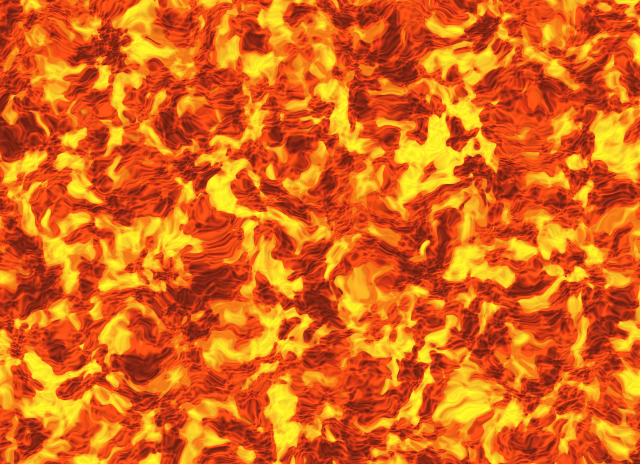
This texture is drawn by a WebGL 2 fragment shader. Its source:

```glsl
#version 300 es
precision highp float;
// Molten lava: yellow-hot channels and pools between crumbling red crust islands.
uniform vec2 u_resolution;
out vec4 fragColor;

vec2 hash2(vec2 p) {
  vec3 q = fract(p.xyx * vec3(0.1031, 0.1030, 0.0973));
  q += dot(q, q.yzx + 33.33);
  return fract((q.xx + q.yz) * q.zy);
}

// Distance to the nearest scattered point, scaled to about zero mean, unit spread
float cells(vec2 p) {
  vec2 cell = floor(p), f = fract(p);
  float nearest = 4.0;
  for (int y = -1; y <= 1; y++) {
    for (int x = -1; x <= 1; x++) {
      vec2 o = vec2(x, y);
      vec2 d = o + hash2(cell + o + 57.0) - f;
      nearest = min(nearest, dot(d, d));
    }
  }
  return (sqrt(nearest) - 0.45) / 0.19;
}

// Layered sines in many directions: zero mean, unit spread
float waves(vec2 p, float freq, float seed) {
  float sum = 0.0;
  for (int i = 0; i < 12; i++) {
    float k = float(i);
    float angle = k * 2.4 + seed;
    float f = freq * (0.6 + 0.8 * fract(k * 0.414 + seed));
    sum += sin(dot(p, vec2(cos(angle), sin(angle))) * f + k * k * 1.7 + seed * 5.0);
  }
  return sum / sqrt(6.0);
}

// Crinkled surface height, ridges lying mostly sideways
float crinkle(vec2 p) {
  return 0.8 * cells(p * vec2(44.0, 66.0)) + 0.6 * cells(p * vec2(90.0, 125.0) + 9.0);
}

void main() {
  vec2 uv = gl_FragCoord.xy / u_resolution.y;

  // Bend the domain so that the islands curl and their borders fray
  vec2 p = uv + 0.011 * vec2(waves(uv, 30.0, 1.3), waves(uv, 30.0, 4.1));
  p += 0.003 * vec2(waves(uv, 130.0, 2.2), waves(uv, 130.0, 5.7));

  // Heat: broad pools, worm-like channels, round pebbles and small crumbs
  float heat = 0.42 * waves(p, 24.0, 0.7)
             + 0.60 * waves(p, 72.0, 3.4)
             + 0.35 * waves(p, 150.0, 6.2)
             + 0.50 * cells(p * 16.0)
             + 0.30 * cells(p * 42.0 + 20.0);

  float height = crinkle(p);
  float relief = height - crinkle(p + vec2(-0.0025, 0.0035));

  // Crust: maroon in the depth of an island, glowing red at its rim
  float patches = 0.6 * waves(uv, 24.0, 8.3) + 0.4 * waves(p, 140.0, 9.1) + 0.69 * height;
  float crustTone = 0.7 * (heat + 0.67) / 0.64 + 0.71 * patches;
  vec3 crust = mix(vec3(0.52, 0.14, 0.07), vec3(0.65, 0.18, 0.08), smoothstep(-2.0, -1.0, crustTone));
  crust = mix(crust, vec3(0.80, 0.20, 0.08), smoothstep(-1.2, -0.3, crustTone));
  crust = mix(crust, vec3(0.94, 0.29, 0.08), smoothstep(-0.4, 0.5, crustTone));
  crust *= 1.0 + 0.09 * clamp(relief, -2.0, 2.0);

  // Lava: orange shallows, amber flow, bright yellow pools
  float flow = 0.7 * waves(uv, 18.0, 2.9) + 0.5 * waves(p, 160.0, 7.4) + 0.5 * cells(p * 60.0 + 5.0);
  float lavaTone = 0.7 * (heat - 0.93) / 0.57 + 0.71 * flow;
  vec3 lava = mix(vec3(0.96, 0.48, 0.09), vec3(0.98, 0.69, 0.14), smoothstep(-1.0, -0.1, lavaTone));
  lava = mix(lava, vec3(0.99, 0.85, 0.16), smoothstep(-0.1, 0.8, lavaTone));
  lava = mix(lava, vec3(1.0, 0.94, 0.15), smoothstep(0.8, 1.8, lavaTone));
  lava *= 1.0 + 0.025 * clamp(relief, -2.0, 2.0);

  // Narrow glowing border between crust and lava
  float edge = max(0.18, 0.6 * fwidth(heat));
  vec3 color = mix(crust, lava, smoothstep(0.2 - edge, 0.2 + edge, heat));
  fragColor = vec4(clamp(color, 0.0, 1.0), 1.0);
}
```
